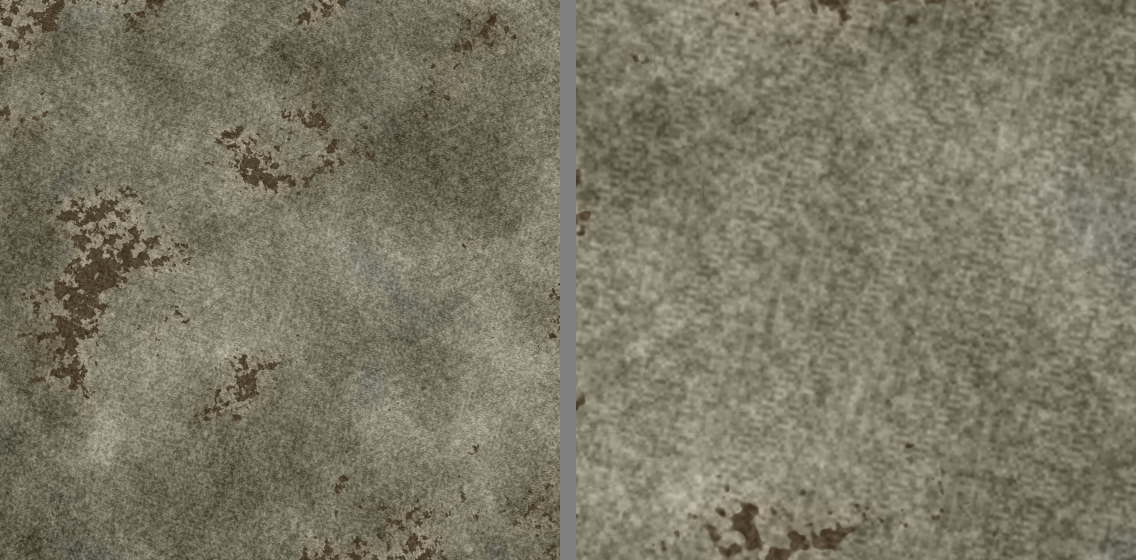
Left: the whole. Right: its middle third, enlarged.
Write a WebGL 2 fragment shader that draws this texture.

```glsl
#version 300 es
precision highp float;

uniform vec2 u_resolution;
out vec4 fragColor;

float hash(vec2 cell) {
    return fract(sin(dot(cell, vec2(127.1, 311.7))) * 43758.5453);
}

float valueNoise(vec2 p) {
    vec2 cell = floor(p);
    vec2 f = fract(p);
    vec2 blend = f * f * (3.0 - 2.0 * f);
    float low = mix(hash(cell), hash(cell + vec2(1.0, 0.0)), blend.x);
    float high = mix(hash(cell + vec2(0.0, 1.0)), hash(cell + vec2(1.0, 1.0)), blend.x);
    return mix(low, high, blend.y);
}

vec2 rotate(vec2 p, float angle) {
    float c = cos(angle);
    float s = sin(angle);
    return vec2(c * p.x - s * p.y, s * p.x + c * p.y);
}

// Layered noise, normalised to 0..1, each octave turned to hide the lattice
float fbm(vec2 p, int octaves, float gain) {
    float sum = 0.0;
    float total = 0.0;
    float weight = 1.0;
    for (int i = 0; i < octaves; i++) {
        sum += weight * valueNoise(p);
        total += weight;
        weight *= gain;
        p = rotate(p, 0.65) * 2.03 + vec2(17.3, 9.1);
    }
    return sum / total;
}

// Thin winding lines where the noise crosses its middle value
float veins(vec2 p, float width) {
    float n = fbm(p, 2, 0.5);
    return 1.0 - smoothstep(0.0, width, abs(n - 0.5));
}

// Fine stone grain, centred on zero
float stoneGrain(vec2 uv) {
    float coarse = valueNoise(rotate(uv, 0.4) * 120.0) - 0.5;
    float medium = valueNoise(rotate(uv, 1.1) * 230.0 + 31.0) - 0.5;
    float fine = valueNoise(rotate(uv, 0.2) * 430.0 + 57.0) - 0.5;
    return 0.07 * coarse + 0.15 * medium + 0.17 * fine;
}

// Broad patches broken up into small ragged specks
float rustMask(vec2 uv, float patchField) {
    float specks = fbm(uv * 75.0 + 11.0, 3, 0.7) - 0.5;
    return smoothstep(0.69, 0.79, patchField + 0.75 * specks);
}

void main() {
    vec2 uv = gl_FragCoord.xy / min(u_resolution.x, u_resolution.y);

    const vec3 stone = vec3(0.478, 0.462, 0.390);
    const vec3 rust = vec3(0.275, 0.225, 0.150);
    const vec3 coolShade = vec3(-0.055, -0.045, -0.025);
    const vec3 paleTan = vec3(0.050, 0.038, 0.025);

    // Cloudy light and dark mottling
    vec2 warp = vec2(fbm(uv * 9.0, 3, 0.5), fbm(uv * 9.0 + 40.0, 3, 0.5)) - 0.5;
    float clouds = fbm(uv * 6.0 + 0.5 * warp + 3.7, 6, 0.62) - 0.5;
    float tone = 0.48 * clouds + stoneGrain(uv);

    // Faint hairline pits
    float pitArea = smoothstep(0.4, 0.65, fbm(uv * 14.0 + 23.0, 3, 0.5));
    tone -= 0.045 * pitArea * veins(uv * 65.0 + 5.0, 0.035);
    vec3 color = stone + tone;

    // Scattered cool shadows
    float shade = smoothstep(0.60, 0.82, fbm(uv * 9.0 + 71.0, 4, 0.5));
    color += coolShade * shade;

    // Rust specks with a pale worn rim
    float patchField = fbm(uv * 7.0 + 0.8 * warp + 90.0, 3, 0.5);
    float rim = smoothstep(0.56, 0.72, patchField);
    float rusted = rustMask(uv, patchField);
    color += paleTan * rim * (1.0 - rusted);
    color = mix(color, rust + 0.6 * stoneGrain(uv), 0.85 * rusted);

    fragColor = vec4(clamp(color, 0.0, 1.0), 1.0);
}
```
